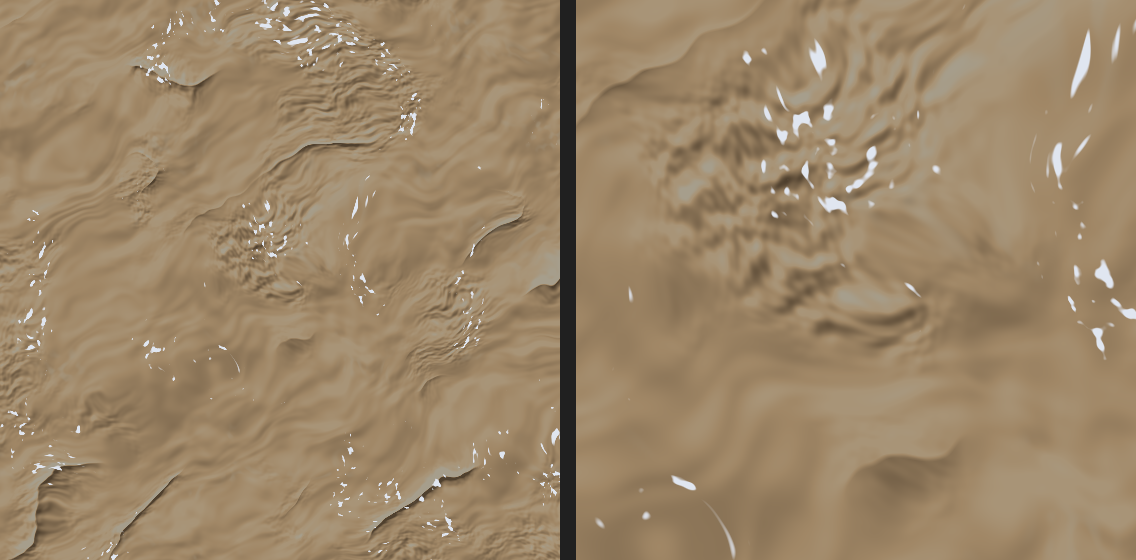
Left, the full canvas; right, a detail of the centre.
This texture is drawn by a WebGL 2 fragment shader. Its source:

```glsl
#version 300 es
precision highp float;
// Sunlit muddy water: smooth swells, broken crests, choppy patches and white glints.

uniform vec2 u_resolution;
out vec4 outColor;

const vec3 MUD = vec3(0.63, 0.53, 0.40);
const vec3 LIT_MUD = vec3(0.66, 0.58, 0.465);
const vec3 DEEP_SHADE = vec3(0.31, 0.25, 0.18);
const vec3 SKY_FILM = vec3(0.65, 0.62, 0.55);
const vec3 GLINT = vec3(0.88, 0.90, 0.94);

const vec2 LIGHT_DIR = vec2(-0.5, 0.86);
const float FLOW_ANGLE = 0.5;      // direction of the crests
const float WARP = 0.09;           // bending of the flow
const float SWELL = 0.020;
const float RIPPLE = 0.0028;
const float CHOP = 0.0042;
const float CREST = 0.011;
const float CREST_WIDTH = 0.008;
const float SHADE_GAIN = 0.35;
const float SLOPE_STEP = 0.0018;

float hash(vec2 cell) {
    vec3 v = fract(cell.xyx * vec3(0.1031, 0.1030, 0.0973));
    v += dot(v, v.yzx + 33.33);
    return fract((v.x + v.y) * v.z);
}

float cornerSlope(vec2 cell, vec2 offset) {
    float angle = 6.2832 * hash(cell);
    return dot(vec2(cos(angle), sin(angle)), offset);
}

// Gradient noise, roughly -0.7 to 0.7
float noise(vec2 p) {
    vec2 i = floor(p), f = fract(p);
    vec2 u = f * f * f * (f * (f * 6.0 - 15.0) + 10.0);
    vec2 e = vec2(0.0, 1.0);
    float low = mix(cornerSlope(i, f), cornerSlope(i + e.yx, f - e.yx), u.x);
    float high = mix(cornerSlope(i + e.xy, f - e.xy), cornerSlope(i + e.yy, f - e.yy), u.x);
    return mix(low, high, u.y);
}

float fbm(vec2 p) {
    float sum = 0.0, amp = 1.0;
    for (int k = 0; k < 4; k++) {
        sum += amp * noise(p);
        p = mat2(0.8, 0.6, -0.6, 0.8) * p * 2.03 + 17.3;
        amp *= 0.5;
    }
    return sum;
}

// Coordinates along and across the crests
vec2 flowAxes(vec2 p) {
    float c = cos(FLOW_ANGLE), s = sin(FLOW_ANGLE);
    return vec2(c * p.x + s * p.y, c * p.y - s * p.x);
}

// x: signed distance to a crest line, y: strength of that crest
vec2 crestLine(vec2 p) {
    vec2 axes = flowAxes(p);
    float d = noise(axes * vec2(2.4, 5.0) + 41.7) / 4.0;
    d += 0.006 * noise(p * 38.0) + 0.008 * noise(p * 14.0);
    return vec2(d, smoothstep(0.06, 0.34, noise(p * 4.3 + 63.1)));
}

float choppiness(vec2 p, vec2 crest) {
    float patches = smoothstep(0.10, 0.55, fbm(p * 3.8 + 9.4));
    float band = crest.y * exp(-pow(crest.x / 0.022, 2.0));
    return min(patches + 0.8 * band, 1.0);
}

float surfaceHeight(vec2 p) {
    vec2 axes = flowAxes(p);
    vec2 crest = crestLine(p);
    float h = SWELL * fbm(p * 3.4 + 5.2);
    h += RIPPLE * noise(axes * vec2(6.0, 21.0));
    h += 0.5 * RIPPLE * noise(axes * vec2(14.0, 44.0) + 3.0 * noise(p * 6.0));
    float chop = noise(axes * vec2(42.0, 72.0)) + 0.45 * noise(p * 125.0);
    h += CHOP * choppiness(p, crest) * chop;
    return h + CREST * crest.y * exp(-abs(crest.x) / CREST_WIDTH);
}

void main() {
    vec2 p = gl_FragCoord.xy / u_resolution.y;
    vec2 q = p + WARP * vec2(fbm(p * 2.6 + 1.7), fbm(p * 2.6 + 28.9));

    // Slope lighting
    vec2 e = vec2(SLOPE_STEP, 0.0);
    vec2 slope = vec2(surfaceHeight(q + e.xy) - surfaceHeight(q - e.xy),
                      surfaceHeight(q + e.yx) - surfaceHeight(q - e.yx)) / (2.0 * SLOPE_STEP);
    float shade = -SHADE_GAIN * dot(slope, LIGHT_DIR);

    // Mud tones, from shaded crease to reflected sky
    vec3 color = mix(MUD, DEEP_SHADE, clamp(-shade / 0.30, 0.0, 1.0));
    color = mix(color, LIT_MUD, clamp(shade / 0.06, 0.0, 1.0));
    color = mix(color, SKY_FILM, smoothstep(0.06, 0.22, shade));

    // Thin grey streaks of film
    float film = smoothstep(0.15, 0.6, fbm(flowAxes(q) * vec2(5.0, 9.0) + 80.3));
    color = mix(color, SKY_FILM, 0.45 * film * smoothstep(-0.1, 0.4, noise(q * 60.0)));

    // Clustered sun glints in upright trails
    float chop = choppiness(q, crestLine(q));
    float cluster = fbm(q * vec2(9.0, 5.0) + 52.6) + 0.35 * chop;
    float trail = smoothstep(0.18, 0.65, cluster);
    float spark = noise(q * vec2(100.0, 76.0) + 2.0) + 0.3 * noise(q * 190.0);
    float glint = smoothstep(0.0, 0.16, spark - mix(0.62, 0.16, trail));
    color = mix(color, GLINT, glint * smoothstep(0.0, 0.2, trail));

    outColor = vec4(color, 1.0);
}
```
